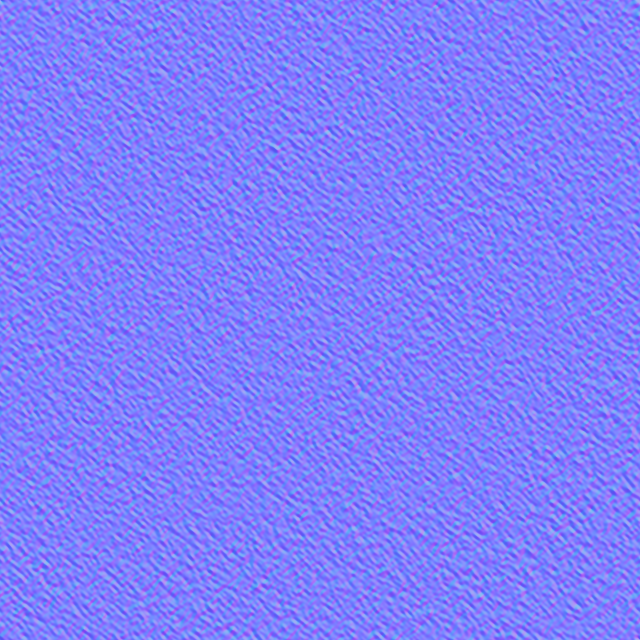
A WebGL 2 fragment shader for this texture map:

```glsl
#version 300 es
precision highp float;

uniform vec2 u_resolution;
out vec4 fragColor;

const float CELLS = 82.0;                     // whole number of cells per side
const int PAIRS_PER_CELL = 3;                 // each pair: one grain and one cross ripple
const vec2 RIPPLE_RADIUS = vec2(0.25, 0.36);  // across and along a ripple, in cells
const float TROUGH = 0.5;                     // depth of the troughs beside each crest
const float GRAIN_ANGLE = -0.76;              // radians, falling to the right
const float CROSS_HEIGHT = 0.9;               // height of ripples lying across the grain
const vec2 SLOPE_GAIN = vec2(0.090, 0.094);   // relief strength in x and y
const float MAX_TILT = 0.55;                  // soft limit of the normal's tilt

// Sine hash: three values in 0..1
vec3 hash3(vec2 id, float index) {
    vec3 seed = vec3(dot(id, vec2(127.1, 311.7)),
                     dot(id, vec2(269.5, 183.3)),
                     dot(id, vec2(419.2, 371.9)));
    return fract(sin(seed + index * 74.7) * 43758.5453);
}

// Gradient of the ripple (1 - TROUGH * u * u) * exp(-(u * u + v * v) / 2)
vec2 rippleSlope(vec2 offset, vec2 along) {
    vec2 across = vec2(-along.y, along.x);
    vec2 scaled = vec2(dot(offset, across), dot(offset, along)) / RIPPLE_RADIUS;
    float profile = 1.0 - TROUGH * scaled.x * scaled.x;
    vec2 slope = -scaled * vec2(profile + 2.0 * TROUGH, profile) / RIPPLE_RADIUS;
    slope *= exp(-0.5 * dot(scaled, scaled));
    return slope.x * across + slope.y * along;
}

// Slope of a ripple with random place and signed height in its cell
vec2 randomRipple(vec2 offset, vec2 id, float index, vec2 along) {
    vec3 random = hash3(id, index);
    return (random.z * 2.0 - 1.0) * rippleSlope(offset - random.xy, along);
}

// Summed slope of both sets of ripples, wrapping at the edges
vec2 reliefSlope(vec2 uv) {
    vec2 grain = vec2(cos(GRAIN_ANGLE), sin(GRAIN_ANGLE));
    vec2 crossGrain = vec2(-grain.y, grain.x);
    vec2 p = uv * CELLS;
    vec2 cell = floor(p);
    vec2 slope = vec2(0.0);
    for (int y = -1; y <= 1; y++) {
        for (int x = -1; x <= 1; x++) {
            vec2 neighbour = cell + vec2(x, y);
            vec2 offset = p - neighbour;
            vec2 id = mod(neighbour, CELLS);
            for (int i = 0; i < PAIRS_PER_CELL; i++) {
                float index = float(2 * i);
                slope += randomRipple(offset, id, index, grain);
                slope += CROSS_HEIGHT * randomRipple(offset, id, index + 1.0, crossGrain);
            }
        }
    }
    return slope;
}

void main() {
    vec2 uv = gl_FragCoord.xy / u_resolution;
    vec2 slope = reliefSlope(uv) * SLOPE_GAIN;

    // Softly limited surface normal packed into colour
    vec2 tilt = -slope * inversesqrt(1.0 + dot(slope, slope) / (MAX_TILT * MAX_TILT));
    vec3 normal = vec3(tilt, sqrt(1.0 - dot(tilt, tilt)));
    fragColor = vec4(normal * 0.5 + 0.5, 1.0);
}
```
